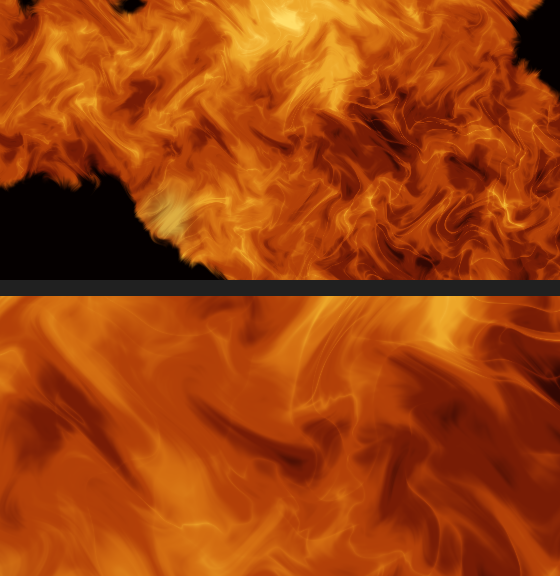
Top, the full canvas; bottom, a detail of the centre.
This texture is drawn by a WebGL 1 fragment shader. Its source:

```glsl
precision highp float;
// Billowing orange fireball with curling bright filaments over black.
uniform vec2 u_resolution;

vec2 hash2(vec2 p) {
  return fract(sin(vec2(dot(p, vec2(127.1, 311.7)), dot(p, vec2(269.5, 183.3)))) * 43758.5);
}

// Cellular noise: distance to the nearest scattered point
float cell(vec2 p) {
  vec2 base = floor(p);
  float nearest = 2.0;
  for (int j = -1; j <= 1; j++) {
    for (int i = -1; i <= 1; i++) {
      vec2 id = base + vec2(float(i), float(j));
      nearest = min(nearest, distance(p, id + hash2(id)));
    }
  }
  return nearest;
}

// Layered sines, each octave bent by the one before
float plume(vec2 p) {
  float sum = 0.0;
  float amp = 1.0;
  for (int i = 0; i < 6; i++) {
    p = mat2(0.8, 0.6, -0.6, 0.8) * p * 1.7 + 1.9;
    p += 0.55 * sin(p.yx * vec2(1.1, 0.9) + vec2(0.4, 2.3));
    sum += amp * sin(p.x) * sin(p.y);
    amp *= 0.62;
  }
  return sum;
}

// Curling lines where warped waves cross zero, with a soft sheet on one side
float strands(vec2 p) {
  float sum = 0.0;
  for (int i = 0; i < 6; i++) {
    p = mat2(0.36, 0.93, -0.93, 0.36) * p * 1.1 + 3.1;
    p += 0.65 * sin(p.yx * vec2(1.25, 0.95) + float(i));
    float wave = sin(p.x + 1.5 * sin(p.y * 0.9));
    float fade = smoothstep(-0.3, 1.0, sin(p.y * 0.8 + p.x * 0.45));
    sum += fade * exp(-abs(wave) * (wave > 0.0 ? 4.0 : 11.0));
  }
  return sum;
}

// Soft elliptical spot
float glow(vec2 p, vec2 center, vec2 size) {
  vec2 d = (p - center) / size;
  return exp(-dot(d, d));
}

vec3 fireColor(float heat) {
  vec3 c = mix(vec3(0.20, 0.03, 0.01), vec3(0.47, 0.11, 0.02), smoothstep(0.0, 0.2, heat));
  c = mix(c, vec3(0.70, 0.25, 0.03), smoothstep(0.23, 0.43, heat));
  c = mix(c, vec3(0.83, 0.43, 0.07), smoothstep(0.44, 0.66, heat));
  c = mix(c, vec3(0.93, 0.65, 0.16), smoothstep(0.64, 0.84, heat));
  return mix(c, vec3(1.0, 0.86, 0.40), smoothstep(0.86, 1.25, heat));
}

void main() {
  vec2 p = gl_FragCoord.xy / u_resolution.y;
  p.x *= 2.0 * u_resolution.y / u_resolution.x;

  // Turbulent detail
  vec2 q = p + 0.05 * sin(p.yx * 13.0 + vec2(0.0, 1.7));
  q += 0.022 * sin(q.yx * 31.0 + vec2(2.1, 0.6));
  q += 0.01 * sin(q.yx * 67.0 + vec2(0.9, 3.4));
  float swirl = plume(p * vec2(4.2, 3.6));
  float fine = plume(q * vec2(12.0, 9.5) + 4.0);
  float billow = 0.30 * (cell(q * 5.0) - 0.45) + 0.26 * (cell(q * 13.0 + 7.0) - 0.45);
  float crease = exp(-7.0 * abs(plume(q * 5.0 + 8.0))) - 0.2;

  // Broad hot and cool regions
  float curls = smoothstep(0.95, 1.35, p.x) * smoothstep(0.80, 0.58, p.y + 0.05 * swirl);
  float heat = 0.45;
  heat += 0.37 * glow(p, vec2(1.10, 0.93), vec2(0.38, 0.28));
  heat += 0.19 * glow(p, vec2(0.83, 0.33), vec2(0.18, 0.28));
  heat += 0.08 * glow(p, vec2(0.30, 0.78), vec2(0.40, 0.22));
  heat -= 0.10 * glow(p, vec2(1.12, 0.50), vec2(0.22, 0.13));
  heat -= 0.07 * glow(p, vec2(1.68, 0.86), vec2(0.25, 0.20));
  heat -= 0.07 * glow(p, vec2(0.10, 0.42), vec2(0.35, 0.10));
  heat -= 0.15 * curls;
  heat += 0.085 * swirl + 0.09 * fine + billow + 0.12 * crease;
  vec2 bent = mix(p, q, 0.45);
  heat += strands(bent * 13.0) * mix(0.035, 0.19, curls);

  // Ragged outline against the dark
  float floorLine = 0.34 - 0.20 * smoothstep(0.42, 0.56, p.x) - 0.20 * smoothstep(0.55, 0.95, p.x);
  float gap = 0.18 * (length((p - vec2(2.07, 0.86)) / vec2(0.22, 0.19)) - 1.0);
  float nick = min(distance(p, vec2(0.10, 1.02)), distance(p, vec2(0.45, 0.98))) - 0.03;
  float edge = min(min(p.y - floorLine, gap), nick);
  edge += 0.018 * swirl + 0.02 * fine + 0.1 * billow;
  float body = smoothstep(-0.018, 0.03, edge);

  // Pale smoky flame at the lower tip
  float pale = 1.2 * glow(p, vec2(0.60, 0.22), vec2(0.08, 0.09)) * (0.9 + 0.3 * fine);
  vec3 smoke = mix(vec3(0.50, 0.31, 0.07), vec3(0.86, 0.70, 0.28), smoothstep(0.3, 0.85, heat + 0.1 * pale));
  vec3 color = mix(fireColor(heat), smoke, clamp(pale, 0.0, 0.85));

  gl_FragColor = vec4(mix(vec3(0.02, 0.0, 0.0), color, body), 1.0);
}
```
